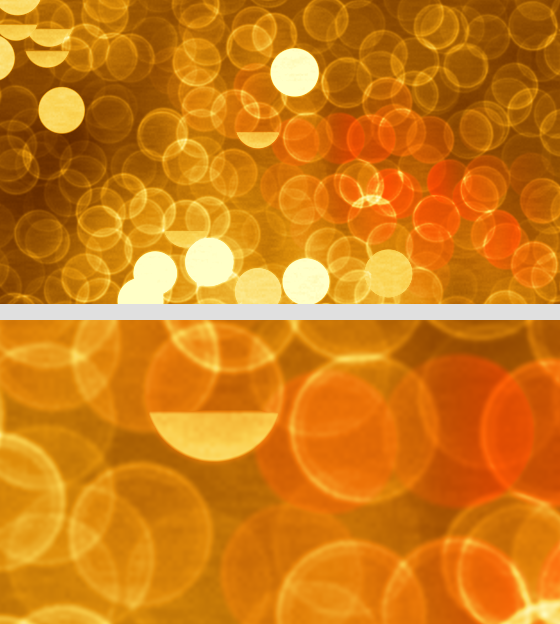
Top: the whole. Bottom: its middle third, enlarged.
Write a Shadertoy shader that draws this background.

```glsl
const int LAYERS = 4;
const float CELL = 0.205;          // spacing of the discs, in canvas heights
const float JITTER = 0.55;
const float RADIUS = 0.079;
const float EDGE = 0.005;
const float FILL_HEAT = 0.30;
const float RIM_HEAT = 0.62;
const float BASE_HEAT = 1.42;
const vec3 SHADOW = vec3(0.29, 0.10, 0.00);
const vec3 BROWN  = vec3(0.45, 0.21, 0.00);
const vec3 OCHRE  = vec3(0.62, 0.35, 0.01);
const vec3 AMBER  = vec3(0.87, 0.56, 0.04);
const vec3 GOLD   = vec3(0.98, 0.82, 0.31);
const vec3 CREAM  = vec3(1.00, 1.00, 0.78);
const vec3 EMBER  = vec3(0.93, 0.27, 0.01);

vec4 hash4(vec2 p) {
    vec4 q = fract(p.xyxy * vec4(0.1031, 0.1030, 0.0973, 0.1099));
    q += dot(q, q.wzxy + 33.33);
    return fract((q.xxyz + q.yzzw) * q.zywx);
}

float noise(vec2 p) {
    vec2 i = floor(p), f = fract(p);
    f = f * f * (3.0 - 2.0 * f);
    vec2 e = vec2(1.0, 0.0);
    return mix(mix(hash4(i).x, hash4(i + e.xy).x, f.x),
               mix(hash4(i + e.yx).x, hash4(i + e.xx).x, f.x), f.y);
}

float blob(vec2 p, vec2 centre, vec2 size) {
    vec2 q = (p - centre) / size;
    return exp(-dot(q, q));
}

float ring(float d, float radius, float width) {
    float q = (d - radius) / width;
    return exp(-q * q);
}

// Broad light and shade behind the discs
float backdropHeat(vec2 p) {
    float heat = BASE_HEAT;
    heat += 1.50 * blob(p, vec2(0.95, 0.00), vec2(0.85, 0.42));
    heat += 0.60 * blob(p, vec2(0.75, 0.60), vec2(0.40, 0.40));
    heat += 0.40 * blob(p, vec2(0.15, 0.95), vec2(0.40, 0.20));
    heat += 0.30 * blob(p, vec2(1.30, 0.90), vec2(0.40, 0.25));
    heat -= 0.95 * blob(p, vec2(0.12, 0.50), vec2(0.36, 0.24));
    heat -= 0.60 * blob(p, vec2(0.00, 0.08), vec2(0.22, 0.22));
    heat -= 0.35 * blob(p, vec2(1.75, 0.72), vec2(0.30, 0.30));
    return heat + 0.7 * (noise(p * vec2(8.0, 6.0)) - 0.5);
}

// Chance that a disc burns out to cream
float hotChance(vec2 p) {
    return 0.012 + 0.42 * blob(p, vec2(0.72, 0.02), vec2(0.46, 0.17))
                 + 0.28 * blob(p, vec2(0.08, 0.90), vec2(0.24, 0.20))
                 + 0.18 * blob(p, vec2(0.68, 0.62), vec2(0.17, 0.12));
}

// Diagonal band that holds the red lights
float emberZone(vec2 p) {
    vec2 q = p - vec2(1.36, 0.37);
    vec2 along = vec2(0.88, -0.475);
    return blob(vec2(dot(q, along), dot(q, along.yx * vec2(-1.0, 1.0))),
                vec2(0.0), vec2(0.55, 0.20));
}

// x: added heat, y: hot level, z: redness
vec3 discLight(vec2 p, vec2 centre, vec4 look) {
    vec2 q = p - centre;
    float d = length(q);
    float radius = RADIUS * (0.94 + 0.13 * look.x);
    float soft = max(EDGE, 1.0 / iResolution.y);
    float fill = 1.0 - smoothstep(radius - soft, radius + soft, d);

    // Thin outer rim, with a fainter one inside, brighter on one side
    float side = 0.75 + 0.35 * dot(q / max(d, 0.001), normalize(look.zw - 0.499));
    float rims = ring(d, radius * 0.95, soft) + 0.45 * ring(d, radius * 0.83, soft);
    float strength = 0.25 + 0.95 * look.y;
    float heat = strength * (FILL_HEAT * fill + RIM_HEAT * side * rims);

    // Some hot discs are lit only in their lower part
    float hot = step(1.0 - hotChance(centre), look.z);
    float cut = step(0.62, look.w) * smoothstep(0.10, 0.25, centre.y);
    float lower = 1.0 - smoothstep(-0.025, -0.010, q.y);
    float level = mix(3.9 + 1.2 * look.y, 4.1 - 7.0 * (q.y + radius), cut);
    hot *= fill * mix(1.0, lower, cut) * level;

    // Red discs fade sideways
    float red = step(0.60, look.w) * emberZone(centre);
    red *= fill * (0.65 + 0.35 * clamp(q.x / radius * (look.x * 4.0 - 2.0), -1.0, 1.0));
    return vec3(heat, hot, red);
}

vec3 heatColour(float t) {
    vec3 c = mix(SHADOW, BROWN, clamp(t, 0.0, 1.0));
    c = mix(c, OCHRE, clamp(t - 1.0, 0.0, 1.0));
    c = mix(c, AMBER, clamp(t - 2.0, 0.0, 1.0));
    c = mix(c, GOLD, clamp(t - 3.0, 0.0, 1.0));
    return mix(c, CREAM, clamp(t - 4.0, 0.0, 1.0));
}

void mainImage(out vec4 fragColor, in vec2 fragCoord) {
    vec2 p = fragCoord / iResolution.y;
    float heat = backdropHeat(p), hot = 0.0, red = 0.0;

    // Overlapping layers of jittered discs
    for (int layer = 0; layer < LAYERS; layer++) {
        vec2 shift = fract(float(layer) * vec2(0.5, 0.27));
        vec2 home = floor(p / CELL + shift);
        for (int k = 0; k < 9; k++) {
            vec2 cell = home + vec2(k % 3 - 1, k / 3 - 1);
            vec2 seed = cell + 41.0 + 37.0 * float(layer);
            vec2 offset = JITTER * (hash4(seed + 211.0).xy - 0.5);
            vec2 centre = (cell + 0.5 + offset - shift) * CELL;
            vec3 light = discLight(p, centre, hash4(seed));
            heat += light.x;
            hot = max(hot, light.y);
            red = max(red, light.z);
        }
    }

    // Fine streaks and grain
    float grain = 0.20 * (noise(p * vec2(30.0, 110.0)) - 0.5)
                + 0.14 * (noise(p * 170.0) - 0.5);
    float glow = max(heat, hot + 0.12 * (heat - 2.0) * step(0.01, hot)) + grain;
    vec3 colour = heatColour(glow);

    // Red lights and their warm haze, hidden where the light burns out
    float tint = clamp(0.85 * red + 0.22 * emberZone(p), 0.0, 0.9);
    tint *= 1.0 - smoothstep(3.0, 4.2, glow);
    colour = mix(colour, EMBER * (0.72 + 0.12 * glow), tint);
    fragColor = vec4(clamp(colour, 0.0, 1.0), 1.0);
}
```
